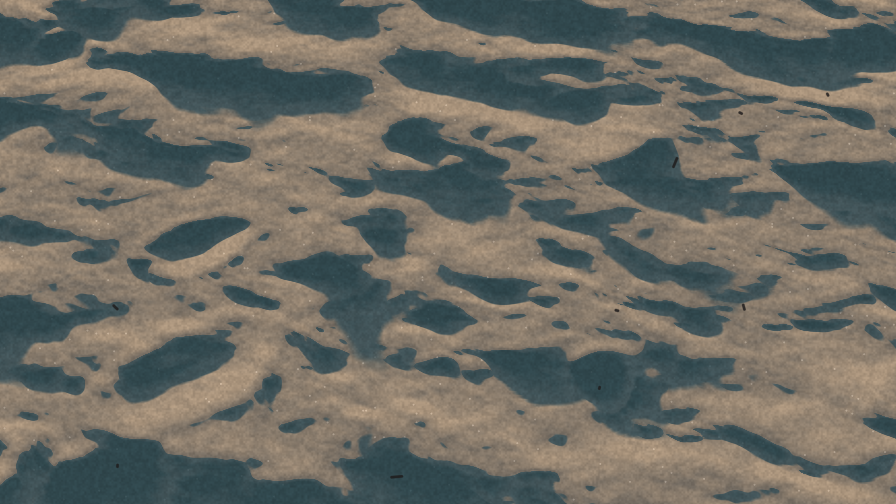
Write a Shadertoy shader that draws this texture.

```glsl
// Wind-blown, trampled sand under a very low sun at the upper left.
// A height field of stretched noise and scattered bowls is seen in mild
// perspective; a march toward the sun finds the horizon and casts the shadows.

#define SUN_DIR vec2(-0.37, 0.93)
#define SUN_SLOPE 2.75
#define PENUMBRA 0.30
#define REACH 0.26
#define STEPS 36
#define BOWL_DEPTH 0.33
#define BOWL_CELL vec2(0.38, 0.24)
#define GRAIN 0.105
#define SHADE_DEEP vec3(0.188, 0.278, 0.300)
#define SHADE_SOFT vec3(0.268, 0.336, 0.353)
#define SAND_DIM vec3(0.455, 0.422, 0.383)
#define SAND_BRIGHT vec3(0.668, 0.582, 0.488)

float hash(vec2 cell) {
    uvec2 q = uvec2(ivec2(floor(cell))) * uvec2(1597334673u, 3812015801u);
    uint n = (q.x ^ q.y) * 1597334673u;
    n = (n ^ (n >> 15)) * 2246822519u;
    return float((n ^ (n >> 13)) >> 8) / 16777216.0;
}

float noise(vec2 p) {
    vec2 i = floor(p), f = p - i;
    vec2 u = f * f * f * (f * (f * 6.0 - 15.0) + 10.0);
    return mix(mix(hash(i), hash(i + vec2(1, 0)), u.x),
               mix(hash(i + vec2(0, 1)), hash(i + vec2(1, 1)), u.x), u.y);
}

mat2 turn(float a) { return mat2(cos(a), sin(a), -sin(a), cos(a)); }

// Footprint bowls with soft raised rims, one at most per jittered cell
float bowls(vec2 p) {
    float height = 0.0;
    vec2 home = floor(p / BOWL_CELL);
    for (int j = -1; j <= 1; j++)
    for (int i = -1; i <= 1; i++) {
        vec2 cell = home + vec2(i, j);
        if (hash(cell + 311.0) > 0.55) continue;
        vec2 jitter = vec2(hash(cell + 17.0), hash(cell + 59.0)) - 0.5;
        vec2 q = p - (cell + 0.5 + 0.5 * jitter) * BOWL_CELL;
        q = turn(0.8 * (hash(cell + 83.0) - 0.5)) * q;
        vec2 radius = mix(vec2(0.065, 0.042), vec2(0.135, 0.078), hash(cell + 131.0));
        float e = length(q / radius);
        height -= BOWL_DEPTH * (1.0 - smoothstep(0.15, 1.0, e));
        height += 0.08 * exp(-16.0 * (e - 1.12) * (e - 1.12));
    }
    return height;
}

// Drifts: warped, tilted octaves, longer across than deep
float sandHeight(vec2 p) {
    vec2 wobble = vec2(noise(p * vec2(5.0, 9.0) + 40.0), noise(p * vec2(13.0, 21.0) + 77.0)) - 0.5;
    p += vec2(0.07, 0.025) * wobble.x + vec2(0.025, 0.014) * wobble.y;
    vec2 drift = vec2(p.x, p.y + 0.2 * p.x);
    float h = 0.8 * noise(drift * vec2(3.6, 9.5) + 7.3);
    h += 0.30 * noise(turn(0.12) * drift * vec2(8.5, 21.0) + 23.1);
    h += 0.085 * noise(turn(-0.3) * drift * vec2(17.0, 44.0) + 51.7);
    h += 0.024 * noise(turn(0.3) * drift * vec2(38.0, 86.0) + 91.9);
    return h + bowls(p);
}

// Steepest rise seen toward the sun
float horizonSlope(vec2 p, float h) {
    float steepest = -20.0;
    for (int i = 0; i < STEPS; i++) {
        float s = 0.005 + REACH * pow(float(i) / float(STEPS), 1.6);
        steepest = max(steepest, (sandHeight(p + SUN_DIR * s) - h) / s);
    }
    return steepest;
}

// Sparse twigs: short dark strokes
float debris(vec2 p) {
    vec2 cell = floor(p * 7.0);
    vec2 q = fract(p * 7.0) - 0.5;
    q -= 0.5 * (vec2(hash(cell + 5.0), hash(cell + 9.0)) - 0.5);
    q = turn(3.1 * hash(cell + 13.0)) * q;
    float reach = mix(0.01, 0.09, pow(hash(cell + 29.0), 3.0));
    q.x -= clamp(q.x, -reach, reach);
    return step(0.88, hash(cell + 71.0)) * (1.0 - smoothstep(0.008, 0.03, length(q)));
}

void mainImage(out vec4 fragColor, in vec2 fragCoord) {
    vec2 uv = fragCoord / iResolution.y;

    // Ground plane: features shrink toward the top
    float depth = 1.0 / (1.2 - 0.4 * uv.y);
    vec2 ground = vec2((uv.x - 0.9) * depth, 2.6 * depth) + 3.0;

    float h = sandHeight(ground);
    vec2 probe = SUN_DIR * 0.005;
    float rise = (sandHeight(ground + probe) - sandHeight(ground - probe)) / 0.01;
    float horizon = horizonSlope(ground, h);
    float shadow = smoothstep(SUN_SLOPE - PENUMBRA, SUN_SLOPE + PENUMBRA, horizon);

    // Scuffs and small patches of ripples disturb the lit slope
    float scuff = noise(ground * vec2(48.0, 100.0)) + noise(ground * vec2(100.0, 190.0)) - 1.0;
    float patches = smoothstep(0.74, 0.86, noise(ground * vec2(4.5, 8.0) + 60.0));
    float ripple = sin(ground.y * 260.0 + 9.0 * noise(ground * 22.0)) * patches;
    rise += 2.4 * scuff + 0.9 * ripple;

    float facing = clamp((SUN_SLOPE - rise) / (4.2 * SUN_SLOPE), 0.0, 1.0);
    vec3 lit = mix(SAND_DIM, SAND_BRIGHT, pow(facing, 0.75));
    float gloom = smoothstep(0.8 * SUN_SLOPE, 2.7 * SUN_SLOPE, horizon + 1.2 * scuff);
    vec3 shade = mix(SHADE_SOFT, SHADE_DEEP, gloom) + 0.006 * ripple;
    vec3 color = mix(lit, shade, shadow);

    // Grain, glints and twigs
    float grain = noise(uv * 260.0) + noise(uv * 140.0 + 33.0) - 1.0;
    color *= 1.0 + GRAIN * grain;
    vec2 speck = uv * 170.0;
    float glint = step(0.994, hash(speck)) * (1.0 - smoothstep(0.15, 0.5, length(fract(speck) - 0.5)));
    color += 0.13 * glint * (1.0 - 0.7 * shadow);
    color = mix(color, vec3(0.12, 0.11, 0.11), 0.85 * debris(uv));
    fragColor = vec4(color, 1.0);
}
```
